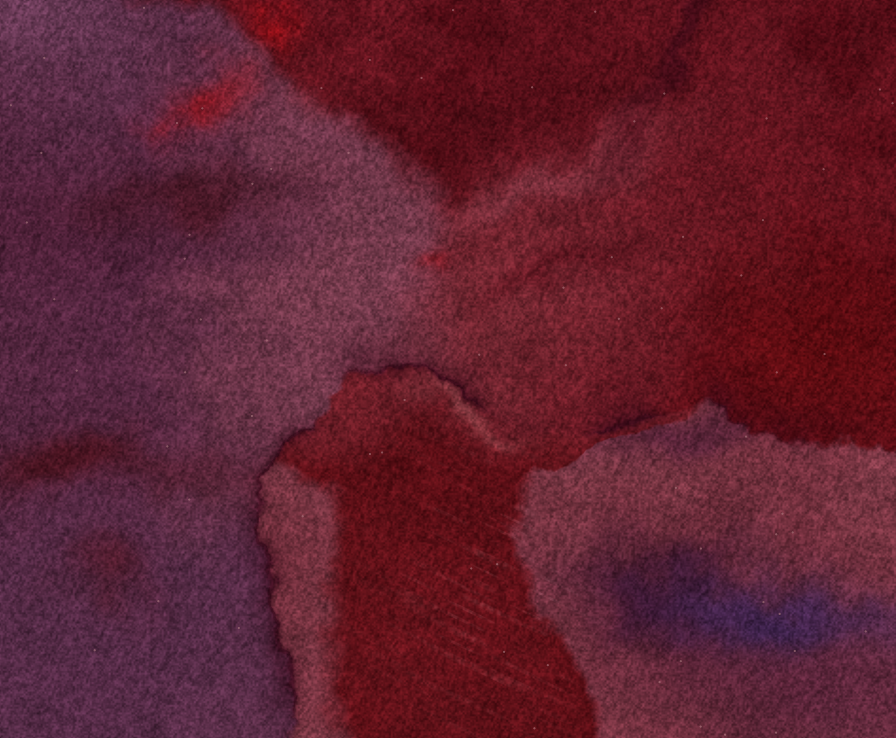
Reproduce this texture procedurally as a Shadertoy shader.

```glsl
// Watercolour wash on rough paper: plum and crimson fields meet softly,
// and a wet bloom with a dark dried rim covers the lower right.
// Warped distance fields and soft stains place pigment; noise adds grain.

float hash(vec2 p) {
    vec3 q = fract(vec3(p.xyx) * 0.1031);
    q += dot(q, q.yzx + 33.33);
    return fract((q.x + q.y) * q.z);
}

float noise(vec2 p) {
    vec2 i = floor(p), f = fract(p);
    f = f * f * (3.0 - 2.0 * f);
    return mix(mix(hash(i), hash(i + vec2(1, 0)), f.x),
               mix(hash(i + vec2(0, 1)), hash(i + vec2(1, 1)), f.x), f.y);
}

float fbm(vec2 p) {
    float sum = 0.0, amp = 0.5;
    for (int i = 0; i < 5; i++) {
        sum += amp * noise(p);
        p = mat2(1.6, 1.2, -1.2, 1.6) * p + 7.3;
        amp *= 0.5;
    }
    return sum / 0.97;
}

vec2 rotate(vec2 p, float a) {
    return vec2(cos(a) * p.x + sin(a) * p.y, cos(a) * p.y - sin(a) * p.x);
}

// Soft elliptical pool of pigment
float pool(vec2 p, vec2 centre, vec2 radius, float angle) {
    vec2 d = rotate(p - centre, angle) / radius;
    return exp(-dot(d, d));
}

void stain(inout vec3 col, vec3 pigment, float load, vec2 p, vec2 centre, vec2 radius, float angle) {
    col = mix(col, pigment, load * pool(p, centre, radius, angle));
}

// Signed distance to the bloom, positive inside
float bloomField(vec2 p) {
    float rise = 0.49 - p.x;
    float top = 0.52 - 0.55 * (rise + sqrt(rise * rise + 0.0012))
              - 0.36 * clamp(p.x - 0.49, 0.0, 0.28)
              + 0.025 * smoothstep(0.8, 0.94, p.x) - 0.055 * smoothstep(0.96, 1.05, p.x);
    float left = 0.352 + 0.045 * smoothstep(0.35, 0.05, p.y);
    return min((top - p.y) * 0.8, p.x - left);
}

// Plum on the left, crimson on the right
vec3 background(vec2 p, float mottle) {
    vec3 plum = mix(vec3(0.33, 0.15, 0.25), vec3(0.46, 0.23, 0.30),
                    smoothstep(0.12, 0.52, p.x + 0.3 * (mottle - 0.5)));
    stain(plum, vec3(0.42, 0.24, 0.35), 0.8, p, vec2(0.05, 1.0), vec2(0.17, 0.12), 0.0);
    stain(plum, vec3(0.29, 0.11, 0.20), 0.6, p, vec2(0.05, 0.68), vec2(0.25, 0.08), 0.0);
    stain(plum, vec3(0.28, 0.08, 0.13), 0.8, p, vec2(0.25, 0.75), vec2(0.13, 0.035), 0.15);
    plum = mix(plum, vec3(0.33, 0.17, 0.28), 0.8 * smoothstep(0.36, 0.22, p.y));
    stain(plum, vec3(0.31, 0.09, 0.14), 0.5, p, vec2(0.15, 0.37), vec2(0.25, 0.035), 0.0);
    stain(plum, vec3(0.27, 0.06, 0.10), 0.75, p, vec2(0.09, 0.37), vec2(0.06, 0.03), 0.0);
    stain(plum, vec3(0.30, 0.08, 0.13), 0.7, p, vec2(0.16, 0.22), vec2(0.06, 0.04), 0.3);

    vec3 crimson = mix(vec3(0.32, 0.045, 0.08), vec3(0.39, 0.08, 0.12), smoothstep(0.3, 0.7, mottle));
    stain(crimson, vec3(0.46, 0.16, 0.20), 1.0, p, vec2(0.67, 0.57), vec2(0.25, 0.15), 0.4);
    stain(crimson, vec3(0.32, 0.05, 0.085), 0.8, p, vec2(0.73, 0.86), vec2(0.20, 0.09), 0.2);
    stain(crimson, vec3(0.50, 0.21, 0.26), 0.8, p, vec2(0.72, 0.74), vec2(0.18, 0.03), 0.4);
    stain(crimson, vec3(0.35, 0.07, 0.11), 0.7, p, vec2(0.78, 0.63), vec2(0.14, 0.025), 0.5);
    stain(crimson, vec3(0.37, 0.04, 0.055), 0.8, p, vec2(1.12, 0.50), vec2(0.18, 0.18), 0.0);
    stain(crimson, vec3(0.22, 0.03, 0.08), 0.7, p, vec2(0.92, 0.92), vec2(0.16, 0.014), 0.95);

    float border = 0.58 - 0.36 * pow(clamp((p.y - 0.6) / 0.4, 0.0, 1.0), 3.0);
    float blend = 0.05 + 0.05 * smoothstep(0.72, 0.5, p.y);
    vec3 col = mix(plum, crimson, smoothstep(-blend, blend, p.x - border));

    float scarlet = 0.9 * pool(p, vec2(0.27, 0.865), vec2(0.09, 0.032), 0.35)
                  + pool(p, vec2(0.38, 0.985), vec2(0.035, 0.025), 0.2)
                  + 0.8 * pool(p, vec2(0.584, 0.645), vec2(0.022, 0.016), 0.0);
    return mix(col, vec3(0.57, 0.06, 0.09), min(scarlet, 1.0) * smoothstep(0.2, 0.65, mottle));
}

// Rose wash, red core and an indigo streak
vec3 bloom(vec2 p, float mottle) {
    vec3 col = mix(vec3(0.42, 0.16, 0.21), vec3(0.51, 0.25, 0.30), mottle);
    stain(col, vec3(0.33, 0.13, 0.22), 0.8, p, vec2(1.13, 0.06), vec2(0.24, 0.12), -0.3);
    stain(col, vec3(0.33, 0.13, 0.22), 0.8, p, vec2(0.93, 0.40), vec2(0.13, 0.025), 0.0);
    stain(col, vec3(0.24, 0.07, 0.15), 0.9, p, vec2(0.90, 0.20), vec2(0.12, 0.06), -0.3);
    stain(col, vec3(0.24, 0.14, 0.32), 0.9, p, vec2(1.06, 0.165), vec2(0.18, 0.04), -0.22);
    float right = 0.71 + 0.12 * smoothstep(0.25, 0.03, p.y) + 0.25 * smoothstep(0.36, 0.44, p.y);
    float left = 0.46 - 0.15 * smoothstep(0.32, 0.46, p.y);
    float core = smoothstep(-0.02, 0.03, p.x - left) * smoothstep(-0.01, 0.016, right - p.x);
    vec3 red = mix(vec3(0.34, 0.045, 0.07), vec3(0.40, 0.08, 0.11), mottle);
    red = mix(red, vec3(0.45, 0.14, 0.18), 0.7 * smoothstep(0.36, 0.46, p.y));
    col = mix(col, red, core);
    stain(col, vec3(0.56, 0.26, 0.28), 0.8, p, vec2(0.64, 0.44), vec2(0.06, 0.014), -0.3);
    return col;
}

void mainImage(out vec4 fragColor, in vec2 fragCoord) {
    vec2 p = fragCoord / iResolution.y;
    vec2 drift = vec2(fbm(p * 7.0), fbm(p * 7.0 + 31.0)) - 0.5;
    vec2 ripple = vec2(fbm(p * 28.0 + 5.0), fbm(p * 28.0 + 57.0)) - 0.5;
    vec2 q = p + 0.11 * drift + 0.04 * ripple;
    float mottle = fbm(p * 5.0 + 2.0 * drift + 12.0);

    // Bloom with pigment gathered along its rim
    float d = bloomField(p + 0.05 * drift + 0.04 * ripple);
    vec3 col = mix(background(q, mottle), bloom(q, mottle), smoothstep(-0.004, 0.005, d));
    float rim = exp(-abs(d) / 0.004) + 0.4 * exp(-abs(d + 0.01) / 0.02);
    col = mix(col, vec3(0.20, 0.03, 0.09), min(0.8, rim * smoothstep(0.1, 0.8, noise(p * 13.0 + 3.0))));

    // Faint straight scratches, paper tooth, fibres and pale dust
    vec2 s = rotate(p, -0.45);
    float scratch = smoothstep(0.6, 0.9, noise(s * vec2(12, 190))) * noise(s * 200.0);
    col += 0.09 * scratch * pool(p, vec2(0.66, 0.2), vec2(0.13, 0.2), 0.0);
    float grain = 0.30 * (noise(p * 390.0) - 0.5) + 0.22 * (noise(p * 210.0 + 9.0) - 0.5)
                + 0.18 * (noise(rotate(p, 1.1) * vec2(90, 300)) - 0.5);
    col *= 1.0 + grain + 0.22 * (fbm(p * 24.0) - 0.5);
    col += 0.06 * grain;
    vec2 cell = floor(p * 45.0);
    vec2 spot = 0.2 + 0.6 * vec2(hash(cell + 3.0), hash(cell + 71.0));
    float dust = smoothstep(0.1, 0.03, length(fract(p * 45.0) - spot)) * step(0.965, hash(cell + 19.0));
    fragColor = vec4(clamp(mix(col, vec3(0.68, 0.48, 0.50), 0.6 * dust), 0.0, 1.0), 1.0);
}
```
